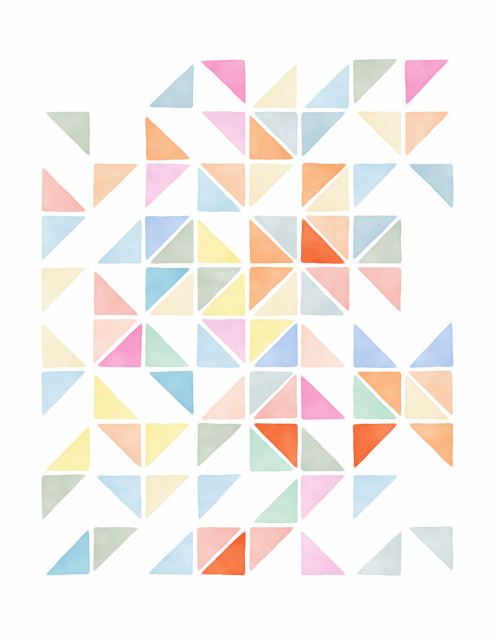
Give the GLSL for this pattern, as a Shadertoy shader.

```glsl
// Grid of loose watercolour triangles, single or paired in square cells, on white paper.

const vec2  GRID_COUNT   = vec2(8.0, 10.0);
const float PITCH        = 0.0811;             // cell size, in canvas heights
const vec2  GRID_CENTRE  = vec2(-0.001, 0.504); // x measured from the middle
const float HALF_GAP     = 0.040;              // the rest is in cell units
const float SLOPE_GAP    = 0.034;
const float ROUNDING     = 0.060;
const float WOBBLE       = 0.012;
const float SHIFT        = 0.016;
const float TILT         = 0.050;
const float EMPTY_CENTRE = 0.03;
const float EMPTY_RIM    = 0.25;
const float PAIR_CENTRE  = 0.66;
const float PAIR_RIM     = 0.07;
const float RIM_WIDTH    = 0.018;
const float RIM_PIGMENT  = 0.20;
const float SLANT_AMOUNT = 0.32;
const float WASH_AMOUNT  = 0.16;
const float BLOOM_AMOUNT = 0.18;
const float GRAIN_AMOUNT = 0.03;
const float RARITY       = 1.30;               // above 1 favours the first paints
const vec3  PAPER        = vec3(0.996);

// Ordered from common pale paints to rare strong ones
const int PAINT_COUNT = 16;
const vec3 PAINTS[PAINT_COUNT] = vec3[PAINT_COUNT](
    vec3(0.98, 0.87, 0.82), vec3(0.97, 0.93, 0.82), vec3(0.79, 0.89, 0.94),
    vec3(0.97, 0.77, 0.74), vec3(0.84, 0.88, 0.89), vec3(0.98, 0.94, 0.68),
    vec3(0.98, 0.82, 0.70), vec3(0.74, 0.84, 0.88), vec3(0.97, 0.81, 0.91),
    vec3(0.80, 0.84, 0.78), vec3(0.96, 0.45, 0.25), vec3(0.72, 0.81, 0.94),
    vec3(0.97, 0.64, 0.81), vec3(0.78, 0.90, 0.84), vec3(0.98, 0.72, 0.52),
    vec3(0.62, 0.82, 0.89));

float hash(vec2 p, float seed) {
    vec3 q = fract(vec3(p.xyx + seed * 7.31) * vec3(0.1031, 0.1030, 0.0973));
    q += dot(q, q.yzx + 33.33);
    return fract((q.x + q.y) * q.z);
}

// Distance to the nearest scattered point
float cellular(vec2 p) {
    vec2 base = floor(p);
    float nearest = 2.0;
    for (int j = -1; j <= 1; j++)
    for (int i = -1; i <= 1; i++) {
        vec2 tile = base + vec2(i, j);
        vec2 point = tile + vec2(hash(tile, 1.0), hash(tile, 2.0));
        nearest = min(nearest, length(p - point));
    }
    return nearest;
}

// Layered sines, roughly -1 to 1
float waves(vec2 p) {
    float sum = 0.0, amplitude = 0.5;
    for (int i = 0; i < 4; i++) {
        sum += amplitude * sin(p.x + 1.3 * sin(p.y)) * cos(p.y - 0.7 * p.x);
        p = mat2(1.5, 1.1, -1.1, 1.5) * p + 2.7;
        amplitude *= 0.6;
    }
    return sum;
}

float smoothMax(float a, float b, float k) {
    float h = max(k - abs(a - b), 0.0) / k;
    return max(a, b) + 0.25 * h * h * k;
}

// Rounded right triangle with its square corner at the lower left of the cell
float triangle(vec2 p) {
    float legs = smoothMax(-p.x, -p.y, ROUNDING) - 0.5 + HALF_GAP;
    float slope = (p.x + p.y) * 0.7071 + SLOPE_GAP;
    return smoothMax(legs, slope, ROUNDING);
}

// Pigment density: slanted wash, soft blooms, paper grain and a darker rim
float pigment(vec2 p, float dist, float seed) {
    float angle = 6.2832 * fract(seed * 5.3);
    float slant = dot(p + 0.17, vec2(cos(angle), sin(angle)));
    float wash = waves(p * 4.0 + seed * 40.0);
    float bloom = cellular(p * 3.0 + seed * 60.0 + 0.25 * wash) - 0.5;
    float grain = waves(p * 40.0 + seed * 90.0);
    float rim = exp(-abs(dist + 0.012) / RIM_WIDTH);
    return 0.97 + SLANT_AMOUNT * slant + WASH_AMOUNT * wash + BLOOM_AMOUNT * bloom
         + GRAIN_AMOUNT * grain + RIM_PIGMENT * rim;
}

void mainImage(out vec4 fragColor, in vec2 fragCoord) {
    vec2 canvas = (fragCoord - vec2(0.5 * iResolution.x, 0.0)) / iResolution.y;
    vec2 grid = (canvas - GRID_CENTRE) / PITCH + 0.5 * GRID_COUNT;
    vec2 cell = floor(grid);
    vec2 local = fract(grid) - 0.5;
    float pixel = 1.0 / (iResolution.y * PITCH);
    vec3 colour = PAPER;

    // Pairs gather toward the middle of the grid, blanks toward its rim
    float spread = smoothstep(0.2, 1.0, length((cell + 0.5) / GRID_COUNT * 2.0 - 1.0));
    bool inside = all(greaterThanEqual(cell, vec2(0.0))) && all(lessThan(cell, GRID_COUNT));
    if (inside && hash(cell, 3.0) > mix(EMPTY_CENTRE, EMPTY_RIM, spread)) {
        int halves = hash(cell, 4.0) < mix(PAIR_CENTRE, PAIR_RIM, spread) ? 2 : 1;
        vec2 flip = sign(vec2(hash(cell, 5.0), hash(cell, 6.0)) - 0.5);

        for (int i = 0; i < halves; i++) {
            float side = float(i);
            float seed = hash(cell, 8.0 + side);
            vec2 p = local * flip * (1.0 - 2.0 * side);

            // Hand-painted outline: small shift, tilt and waver
            vec2 shift = vec2(hash(cell, 14.0 + side), hash(cell, 17.0 + side)) - 0.5;
            float tilt = TILT * (hash(cell, 20.0 + side) - 0.5);
            vec2 drift = vec2(waves(p * 4.0 + seed * 30.0), waves(p.yx * 4.0 + seed * 50.0));
            vec2 outline = p + SHIFT * shift + tilt * vec2(-p.y, p.x) + WOBBLE * drift;
            float dist = triangle(outline);

            int paint = int(pow(hash(cell, 11.0 + side), RARITY) * float(PAINT_COUNT));
            vec3 ink = pow(PAINTS[paint], vec3(max(pigment(p, dist, seed), 0.3)));
            float cover = smoothstep(0.8 * pixel, -0.8 * pixel, dist);
            colour = mix(colour, ink, cover);
        }
    }
    fragColor = vec4(colour, 1.0);
}
```
